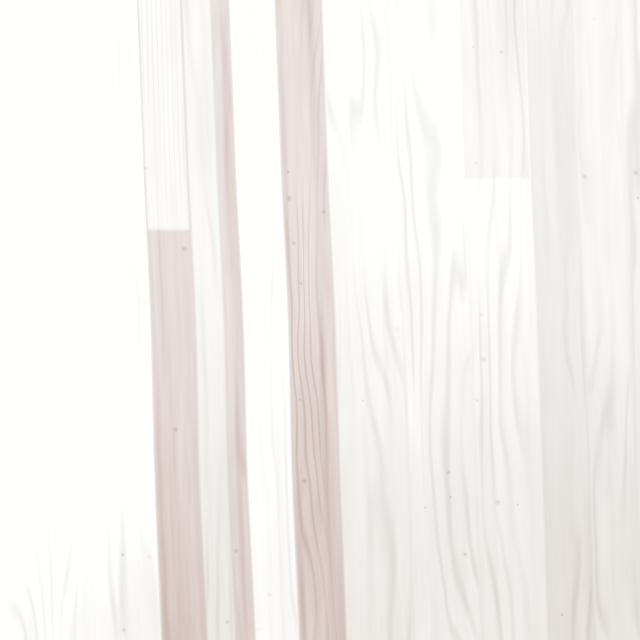
Reproduce this texture procedurally as a Shadertoy shader.

```glsl
float hash(vec2 p) {
    vec3 q = fract(p.xyx * 0.1031);
    q += dot(q, q.yzx + 33.33);
    return fract((q.x + q.y) * q.z);
}

float noise(vec2 p) {
    vec2 i = floor(p), f = fract(p);
    f = f * f * (3.0 - 2.0 * f);
    return mix(mix(hash(i), hash(i + vec2(1, 0)), f.x),
               mix(hash(i + vec2(0, 1)), hash(i + vec2(1, 1)), f.x), f.y);
}

float fbm(vec2 p) {
    return 0.6 * noise(p) + 0.28 * noise(p * 2.1 + 17.0) + 0.12 * noise(p * 4.3 + 41.0);
}

// Growth rings: a warped ramp whose contours become straight lines or arches
float rings(vec2 p, float seed, float density, float warp) {
    float phase = p.x * density + warp * fbm(p * vec2(13.0, 2.6) + seed);
    float ridge = 1.0 - abs(fract(phase) * 2.0 - 1.0);
    return smoothstep(0.45, 1.0, ridge);
}

// Small soft knots and nail marks, one candidate per cell
float specks(vec2 p) {
    vec2 cell = floor(p * 17.0);
    vec2 centre = 0.2 + 0.6 * vec2(hash(cell + 3.0), hash(cell + 71.0));
    float radius = mix(0.05, 0.11, hash(cell + 29.0));
    float present = step(0.78, hash(cell + 113.0));
    return present * smoothstep(radius, 0.0, length(fract(p * 17.0) - centre));
}

void mainImage(out vec4 fragColor, in vec2 fragCoord) {
    const float seams[13] = float[](0.09, 0.15, 0.215, 0.285, 0.33, 0.36, 0.43,
                                    0.503, 0.61, 0.715, 0.82, 0.893, 0.965);
    const float tones[14] = float[](-0.09, -0.09, -0.065, 0.115, 0.015, 0.10, -0.06,
                                    0.115, -0.005, -0.015, -0.01, 0.045, 0.015, 0.025);
    vec2 uv = fragCoord / iResolution.xy;

    // Boards lean slightly and wander a little
    vec2 p = uv;
    p.x -= 0.037 * (1.0 - uv.y) + 0.004 * (noise(uv * vec2(3.0, 4.0)) - 0.5);

    // Find the board, blending its tone across each seam
    int board = 0;
    float tone = tones[0], seamDistance = 1.0;
    for (int i = 0; i < 13; i++) {
        float side = p.x - seams[i];
        if (side > 0.0) board = i + 1;
        tone = mix(tone, tones[i + 1], smoothstep(-0.003, 0.003, side));
        seamDistance = min(seamDistance, abs(side));
    }
    float seed = float(board) * 19.7;
    float inside = smoothstep(0.0, 0.005, seamDistance);

    // Butt joints where two boards end
    if (board == 3) tone = mix(tone, 0.01, inside * smoothstep(0.637, 0.645, uv.y));
    if (board == 10) tone += 0.035 * inside * smoothstep(0.717, 0.725, uv.y);
    float pink = smoothstep(0.05, 0.10, tone);

    // Overexposed upper left, shade gathering toward the lower right
    float shade = 0.085 * smoothstep(0.78, 0.0, uv.y) * smoothstep(0.0, 0.65, uv.x + 0.1);
    shade += 0.075 * smoothstep(0.24, 0.0, uv.y) * (1.0 - smoothstep(0.15, 0.4, uv.x));

    // Wood figure
    float density = 34.0, warp = 3.6, strength = 0.055;
    if (board == 3) { density = 130.0; warp = 2.0; strength = 0.035; }
    if (board == 7) { density = 58.0; warp = 6.5; strength = 0.085; }
    float patches = smoothstep(0.2, 0.75, noise(p * vec2(22.0, 5.0) + seed + 7.0));
    float figure = strength * patches * rings(p, seed, density, warp);
    float streak = noise(p * vec2(85.0, 3.0) + seed);
    figure += 0.055 * streak * streak * streak * (0.5 + pink);
    figure += 0.05 * (fbm(p * vec2(16.0, 5.0) + seed + 50.0) - 0.5);
    figure += (0.012 + 0.02 * pink) * (noise(p * vec2(230.0, 16.0) + seed) - 0.5);

    float depth = tone + shade + figure * inside;
    depth += 0.025 * (1.0 - inside) * smoothstep(-0.03, 0.05, tone + shade);
    depth = max(depth, 0.0);
    depth += 0.10 * specks(p) * smoothstep(0.0, 0.05, depth);

    // Colour removed from white by warm grey or pink wood
    vec3 greyLoss = vec3(0.82, 0.96, mix(1.08, 0.92, uv.y));
    vec3 pinkLoss = vec3(0.68, 0.98, 1.04);
    vec3 color = vec3(1.0, 1.0, 0.995) - depth * mix(greyLoss, pinkLoss, pink);
    fragColor = vec4(clamp(color, 0.0, 1.0), 1.0);
}
```
